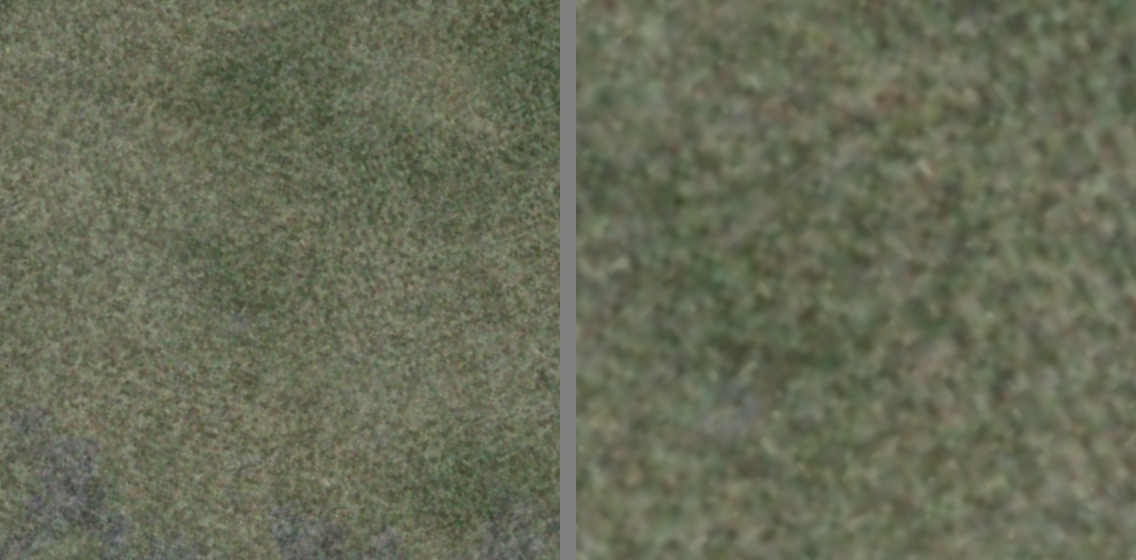
Left, the full canvas; right, a detail of the centre.
Reproduce this texture procedurally as a three.js fragment shader.

```glsl
// Draws a weathered meadow seen from above: dry grass, moss patches and grey stones.
varying vec2 vUv;

const vec3 STRAW = vec3(0.438, 0.446, 0.362);
const vec3 MOSS = vec3(0.335, 0.372, 0.278);
const vec3 STONE = vec3(0.375, 0.388, 0.372);
const vec3 WARM_SHIFT = vec3(0.10, 0.0, -0.07);
const vec3 GREEN_SHIFT = vec3(-0.03, 0.05, -0.03);

float hash(vec2 p) {
  return fract(sin(dot(p, vec2(127.1, 311.7))) * 43758.5453);
}

float noise(vec2 p) {
  vec2 cell = floor(p);
  vec2 f = fract(p);
  f = f * f * (3.0 - 2.0 * f);
  float low = mix(hash(cell), hash(cell + vec2(1.0, 0.0)), f.x);
  float high = mix(hash(cell + vec2(0.0, 1.0)), hash(cell + vec2(1.0, 1.0)), f.x);
  return mix(low, high, f.y);
}

vec2 rotate(vec2 p, float angle) {
  float c = cos(angle);
  float s = sin(angle);
  return vec2(c * p.x - s * p.y, s * p.x + c * p.y);
}

// Layered noise, centred on zero; each octave is turned to hide the grid.
float layers(vec2 p, float gain) {
  float sum = 0.0;
  float weight = 1.0;
  float total = 0.0;
  for (int i = 0; i < 4; i++) {
    sum += weight * (noise(p) - 0.5);
    total += weight;
    weight *= gain;
    p = rotate(p, 0.65) * 1.9 + 17.3;
  }
  return sum / total;
}

// Fine blades and clods: two soft grain sizes.
float grain(vec2 p, float scale) {
  float coarse = noise(rotate(p, 0.4) * scale) - 0.5;
  float fine = noise(rotate(p, 1.1) * scale * 1.7 + 31.0) - 0.5;
  return 0.55 * coarse + 0.45 * fine;
}

float blob(vec2 p, vec2 centre, vec2 radius) {
  vec2 d = (p - centre) / radius;
  return exp(-dot(d, d));
}

float mossCover(vec2 p) {
  float cover = 0.33 + 1.5 * layers(p * 4.5 + 3.0, 0.65);
  cover += 0.50 * blob(p, vec2(0.42, 0.83), vec2(0.20, 0.09));
  cover += 0.75 * blob(p, vec2(1.0, 0.98), vec2(0.10, 0.09));
  cover += 0.60 * blob(p, vec2(0.85, 0.13), vec2(0.17, 0.08));
  cover += 0.35 * blob(p, vec2(0.15, 0.10), vec2(0.14, 0.10));
  return smoothstep(0.0, 1.0, cover);
}

float stoneCover(vec2 p) {
  float nearBottom = 1.0 - smoothstep(0.0, 0.42, p.y);
  float clusters = layers(p * 9.0 + 51.0, 0.5);
  return smoothstep(0.24, 0.50, clusters + 0.36 * nearBottom);
}

void main() {
  vec2 p = vUv;
  float stone = stoneCover(p);

  // Ground cover
  vec3 colour = mix(STRAW, MOSS, mossCover(p));
  colour = mix(colour, STONE, 0.8 * stone);

  // Broad shading and mottling
  colour += 0.07 * layers(p * 13.0 + 7.0, 0.8);
  colour += 0.16 * stone * layers(rotate(p, 0.6) * vec2(50.0, 28.0), 0.7);

  // Grain strength varies from place to place
  float strength = 0.25 + 0.12 * layers(p * 7.0 + 80.0, 0.6);
  float speck = grain(p, 105.0);
  colour += strength * speck;

  // Sparse pale tips
  float tip = smoothstep(0.74, 0.98, noise(rotate(p, 0.9) * 125.0 + 12.0));
  colour += 0.055 * tip * vec3(1.0, 0.98, 0.82);

  // Slight shifts of hue between grains
  colour += WARM_SHIFT * 0.55 * grain(p + 5.0, 85.0);
  colour += WARM_SHIFT * 0.30 * layers(p * 6.0 + 23.0, 0.6);
  colour += GREEN_SHIFT * grain(p + 9.0, 75.0);

  gl_FragColor = vec4(clamp(colour, 0.0, 1.0), 1.0);
}
```
